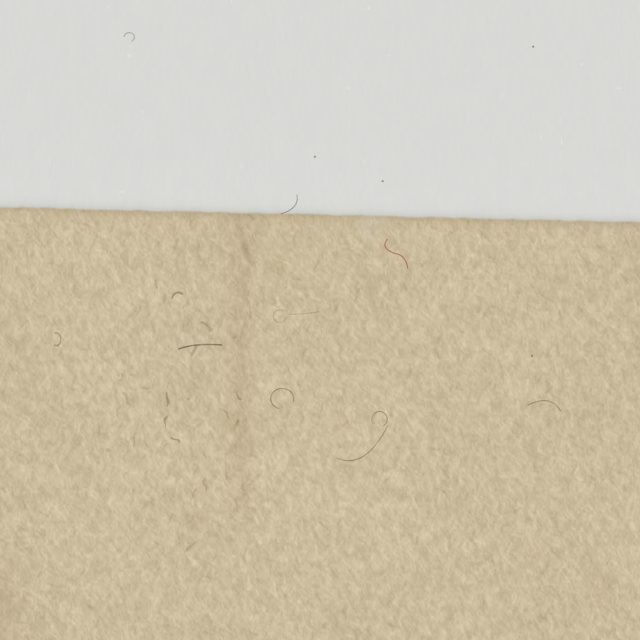
Give the GLSL for this texture, as a Shadertoy shader.

```glsl
// Draws a sheet of aged, fibrous paper lying on a pale grey board.

const vec3 BOARD = vec3(0.85, 0.85, 0.84);
const vec3 PAPER_LIGHT = vec3(0.835, 0.775, 0.655);
const vec3 PAPER_DARK = vec3(0.735, 0.675, 0.55);
const vec3 STAIN = vec3(0.50, 0.43, 0.30);
const vec3 HAIR = vec3(0.38, 0.33, 0.25);
const vec3 RED_THREAD = vec3(0.62, 0.36, 0.29);

float hash(vec2 p) {
    return fract(sin(dot(p, vec2(127.1, 311.7))) * 43758.5453);
}

float noise(vec2 p) {
    vec2 i = floor(p), f = fract(p);
    f = f * f * (3.0 - 2.0 * f);
    return mix(mix(hash(i), hash(i + vec2(1, 0)), f.x),
               mix(hash(i + vec2(0, 1)), hash(i + vec2(1, 1)), f.x), f.y);
}

float fbm(vec2 p) {
    float sum = 0.0, amp = 0.5;
    for (int i = 0; i < 4; i++) {
        sum += amp * noise(p);
        p = p * 2.03 + 7.3;
        amp *= 0.5;
    }
    return sum / 0.9375;
}

float segmentDist(vec2 p, vec2 a, vec2 b) {
    vec2 d = b - a;
    return length(p - a - d * clamp(dot(p - a, d) / dot(d, d), 0.0, 1.0));
}

// Soft line: full inside the half width, fading over about one aa step
float stroke(float dist, float halfWidth, float aa) {
    return 1.0 - smoothstep(max(halfWidth - aa, 0.0), halfWidth + aa, dist);
}

// Quadratic curve through control point b
float curve(vec2 p, vec2 a, vec2 b, vec2 c, float w, float aa) {
    float dist = 1.0;
    vec2 last = a;
    for (int i = 1; i <= 10; i++) {
        float t = float(i) / 10.0;
        vec2 next = mix(mix(a, b, t), mix(b, c, t), t);
        dist = min(dist, segmentDist(p, last, next));
        last = next;
    }
    return stroke(dist, w, aa);
}

// Open ring, with its gap centred on the given angle
float loopFibre(vec2 p, vec2 centre, vec2 radii, float gapAngle, float gap, float w, float aa) {
    vec2 q = (p - centre) / radii;
    float ring = stroke(abs(length(q) - 1.0) * min(radii.x, radii.y), w, aa);
    float facing = dot(normalize(q + 1e-5), vec2(cos(gapAngle), sin(gapAngle)));
    return ring * (1.0 - smoothstep(cos(gap) - 0.1, cos(gap) + 0.1, facing));
}

// Short, mostly upright marks of random strength, one per grid cell
float scatteredMarks(vec2 p, float cells, float w, float aa) {
    vec2 home = floor(p * cells);
    float mark = 0.0;
    for (int k = 0; k < 9; k++) {
        vec2 id = home + vec2(k % 3 - 1, k / 3 - 1);
        vec2 centre = (id + vec2(hash(id), hash(id + 41.0))) / cells;
        float lean = 1.9 + 2.2 * (hash(id + 83.0) - 0.5);
        vec2 arm = vec2(cos(lean), sin(lean)) * mix(0.15, 0.4, hash(id + 17.0)) / cells;
        float strength = smoothstep(0.3, 1.0, hash(id + 59.0));
        mark = max(mark, strength * stroke(segmentDist(p, centre - arm, centre + arm), w, aa));
    }
    return mark;
}

float blob(vec2 p, vec2 centre, vec2 size) {
    vec2 q = (p - centre) / size;
    return exp(-dot(q, q));
}

vec3 boardColor(vec2 p, float edgeDist) {
    vec3 col = BOARD + 0.010 * (fbm(p * vec2(60, 25)) - 0.5);
    col += 0.007 * (noise(p * vec2(300, 90)) - 0.5) + 0.008 * exp(-abs(edgeDist) / 0.09) - 0.002;
    // Sparse pale dust
    col += 0.03 * smoothstep(0.95, 1.0, noise(p * vec2(130, 80) + 31.0));
    return col - vec3(0.10, 0.10, 0.11) * exp(-max(edgeDist, 0.0) / 0.006);
}

vec3 paperColor(vec2 p, float edgeDist, float aa) {
    vec2 warped = p + 0.005 * (vec2(noise(p * 70.0), noise(p * 70.0 + 19.0)) - 0.5);
    vec2 slanted = vec2(warped.x + 0.2 * warped.y, warped.y);
    float cloud = fbm(p * vec2(10, 7));
    float pulp = fbm(slanted * vec2(135, 85));
    float grain = noise(slanted * vec2(330, 200) + 5.0);
    float tone = 0.60 + 0.3 * (cloud - 0.5) + 1.1 * (pulp - 0.5) + 0.55 * (grain - 0.5);
    tone += 0.3 * scatteredMarks(p + 0.37, 60.0, 0.0008, 2.0 * aa);
    tone -= 0.35 * scatteredMarks(warped, 48.0, 0.0006, 2.0 * aa);
    vec3 col = mix(PAPER_DARK, PAPER_LIGHT, clamp(tone, -0.2, 1.3));

    // Vertical crease and the pitted band beside it
    float offset = (p.x - 0.375) / 0.017;
    float crease = exp(-offset * offset) * smoothstep(0.08, 0.35, p.y);
    float band = blob(p, vec2(0.285, 0.42), vec2(0.085, 0.22));
    float pits = scatteredMarks(warped + 0.006 * (noise(p * 110.0) - 0.5), 36.0, 0.0018, 0.002);
    float patches = smoothstep(0.35, 0.65, noise(p * 22.0 + 3.0));
    col = mix(col, STAIN, crease * (0.05 + 0.14 * cloud) + pits * patches * (0.55 * band + 0.25 * crease + 0.04));

    // Slanted smudge, corner stains and warm upper rim
    vec2 q = p - vec2(0.384, 0.609);
    float smudge = blob(vec2(q.x + 0.4 * q.y, q.y), vec2(0), vec2(0.006, 0.018));
    float corners = blob(p, vec2(0.0, 0.05), vec2(0.03, 0.06)) + 0.6 * blob(p, vec2(0.95, 0.09), vec2(0.015, 0.035));
    float rim = exp(min(edgeDist, 0.0) / 0.007);
    col = mix(col, STAIN, 0.34 * smudge + 0.25 * corners * pulp + rim * (0.12 + 0.2 * pulp));
    return mix(col, BOARD, 0.22 * blob(p, vec2(0.58, 0.655), vec2(0.02, 0.022)));
}

void mainImage(out vec4 fragColor, in vec2 fragCoord) {
    vec2 p = fragCoord / iResolution.xy;
    float aa = 1.0 / iResolution.y;
    float edgeDist = p.y - (0.675 - 0.0235 * p.x + 0.003 * (fbm(vec2(p.x * 55.0, 2.0)) - 0.5));
    vec3 col = mix(paperColor(p, edgeDist, aa), boardColor(p, edgeDist), smoothstep(-0.002, 0.002 + aa, edgeDist));

    // Dark hairs
    float w = 0.0004;
    float dark = curve(p, vec2(0.280, 0.455), vec2(0.305, 0.464), vec2(0.346, 0.461), 0.0008, aa);
    dark = max(dark, 0.8 * curve(p, vec2(0.269, 0.535), vec2(0.274, 0.547), vec2(0.284, 0.541), 0.0012, aa));
    dark = max(dark, 0.6 * curve(p, vec2(0.440, 0.666), vec2(0.468, 0.675), vec2(0.464, 0.695), w, aa));
    dark = max(dark, 0.6 * loopFibre(p, vec2(0.441, 0.377), vec2(0.018, 0.016), -1.1, 0.75, w, aa));

    // Faint hairs
    float faint = curve(p, vec2(0.527, 0.284), vec2(0.570, 0.265), vec2(0.606, 0.335), w, aa);
    faint = max(faint, loopFibre(p, vec2(0.593, 0.345), vec2(0.012), -1.8, 0.7, w, aa));
    faint = max(faint, loopFibre(p, vec2(0.088, 0.470), vec2(0.007, 0.010), 3.1, 1.1, w, aa));
    faint = max(faint, curve(p, vec2(0.825, 0.367), vec2(0.860, 0.385), vec2(0.876, 0.358), w, aa));
    faint = max(faint, 0.6 * curve(p, vec2(0.453, 0.509), vec2(0.475, 0.509), vec2(0.498, 0.513), w, aa));
    faint = max(faint, 0.5 * loopFibre(p, vec2(0.437, 0.506), vec2(0.010), 0.4, 0.5, w, aa));
    faint = max(faint, 0.7 * loopFibre(p, vec2(0.202, 0.942), vec2(0.008, 0.007), -2.2, 1.0, w, aa));
    col = mix(col, HAIR, max(0.7 * dark, 0.4 * faint) * mix(0.6, 1.1, noise(p * 120.0)));

    // Red thread in two bends
    float red = max(curve(p, vec2(0.605, 0.626), vec2(0.594, 0.612), vec2(0.617, 0.604), w, aa),
                    curve(p, vec2(0.617, 0.604), vec2(0.634, 0.602), vec2(0.637, 0.581), w, aa));
    col = mix(col, RED_THREAD, 0.6 * red);

    // Specks
    vec2 specks[4] = vec2[](vec2(0.492, 0.755), vec2(0.598, 0.717), vec2(0.833, 0.927), vec2(0.831, 0.444));
    for (int i = 0; i < 4; i++) col = mix(col, HAIR, 0.6 * stroke(length(p - specks[i]), 0.0014, aa));

    fragColor = vec4(col, 1.0);
}
```
